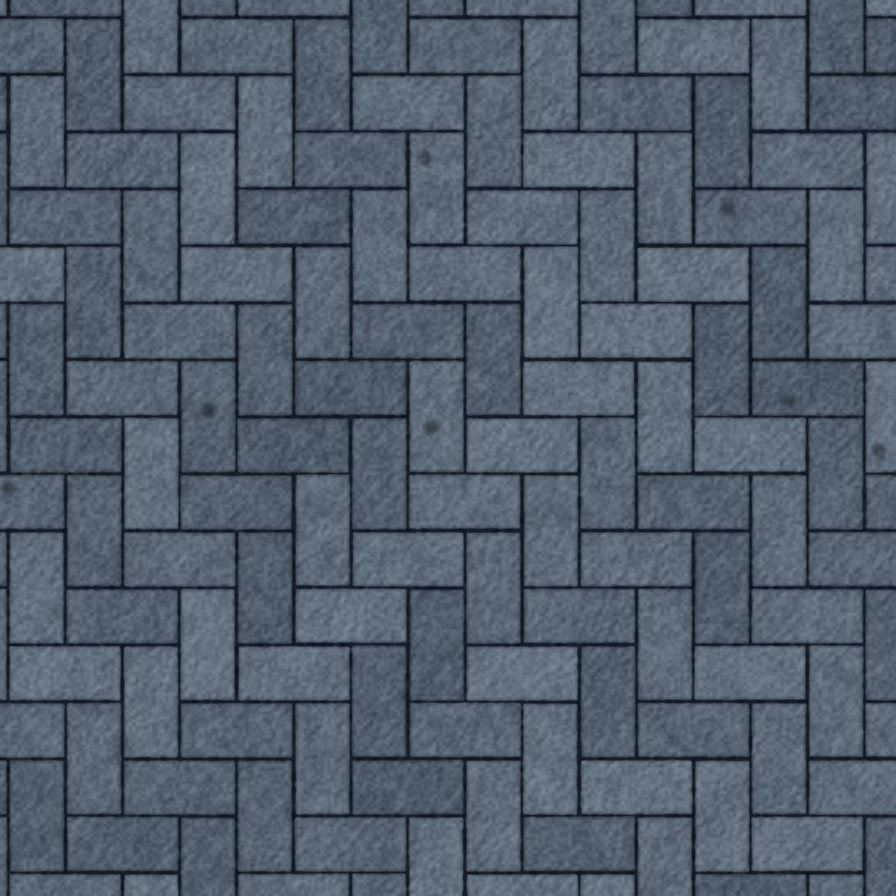
Give the GLSL for this texture, as a Shadertoy shader.

```glsl
const vec2 CELLS = vec2(15.695, 15.715);    // brick widths across and down
const vec2 GRID_SHIFT = vec2(0.145, 0.307);
const float JOINT_HALF_WIDTH = 0.027;
const float CORNER_RADIUS = 0.04;
const vec3 STONE = vec3(0.352, 0.402, 0.455);
const vec3 JOINT = vec3(0.065, 0.095, 0.14);

float hash(vec2 p) {
    vec3 q = fract(p.xyx * vec3(0.1031, 0.1030, 0.0973));
    q += dot(q, q.yzx + 33.33);
    return fract((q.x + q.y) * q.z);
}

float noise(vec2 p) {
    vec2 i = floor(p), f = fract(p);
    f = f * f * (3.0 - 2.0 * f);
    return mix(mix(hash(i), hash(i + vec2(1, 0)), f.x),
               mix(hash(i + vec2(0, 1)), hash(i + vec2(1, 1)), f.x), f.y);
}

float roundedBox(vec2 p, vec2 halfSize, float radius) {
    vec2 q = abs(p) - halfSize + radius;
    return length(max(q, 0.0)) + min(max(q.x, q.y), 0.0) - radius;
}

// Finds the corner and the half size of the brick that covers a point
void herringbone(vec2 g, out vec2 corner, out vec2 halfSize) {
    corner = floor(g);
    float phase = mod(corner.x + corner.y, 4.0);
    bool upright = phase > 0.5 && phase < 2.5;
    halfSize = upright ? vec2(0.5, 1.0) : vec2(1.0, 0.5);
    if (phase < 0.5) corner.x -= 1.0;
    else if (upright && phase > 1.5) corner.y -= 1.0;
}

// Rough stone: slanted relief, fine speckle and soft mottling, centred on zero
float stoneGrain(vec2 g, vec2 seed) {
    vec2 slant = vec2(g.x - g.y, g.x + g.y) * 0.7071;
    vec2 reliefPos = slant * vec2(7.0, 12.0) + seed;
    float relief = noise(reliefPos) - noise(reliefPos + vec2(0.25, 0.8));
    float speckle = noise(g * 17.0 + seed) - 0.5;
    float mottle = noise(g * 3.5 + seed) - 0.5;
    return 0.055 * relief + 0.085 * speckle + 0.055 * mottle;
}

// A small dark blot on a few bricks
float stain(vec2 local, vec2 halfSize, vec2 id) {
    vec2 spot = (vec2(hash(id + 31.0), hash(id + 57.0)) - 0.5) * halfSize * 1.3;
    float radius = 0.17 + 0.06 * noise(local * 9.0 + id);
    return step(0.965, hash(id + 83.0)) * (1.0 - smoothstep(0.04, radius, length(local - spot)));
}

void mainImage(out vec4 fragColor, in vec2 fragCoord) {
    vec2 uv = fragCoord / iResolution.xy;
    vec2 g = vec2(uv.x, 1.0 - uv.y) * CELLS - GRID_SHIFT;
    float pixel = CELLS.y / iResolution.y;

    vec2 corner, halfSize;
    herringbone(g, corner, halfSize);
    vec2 id = corner + 40.0;
    vec2 local = g - corner - halfSize;

    // Slightly misplaced bricks with chipped edges
    vec2 nudge = (vec2(hash(id + 3.0), hash(id + 11.0)) - 0.5) * 0.018;
    float chips = (noise(g * 11.0 + 60.0) - 0.5) * 0.02;
    float edge = roundedBox(local - nudge, halfSize - JOINT_HALF_WIDTH, CORNER_RADIUS) + chips;

    // Brick tone and surface
    float shade = (hash(id) - 0.5) * 0.085 + stoneGrain(g + 40.0, id * 7.3);
    vec3 color = STONE + shade * vec3(1.0, 1.03, 1.05);
    color *= 1.0 - 0.35 * stain(local, halfSize, id);
    color *= 1.0 - 0.2 * smoothstep(-0.07, 0.0, edge);

    // Joints, with a little grit
    vec3 joint = JOINT + 0.05 * (noise(g * 14.0 + 90.0) - 0.3);
    float soft = max(pixel * 0.75, 0.022);
    color = mix(color, joint, smoothstep(-soft, soft, edge));

    fragColor = vec4(color, 1.0);
}
```
